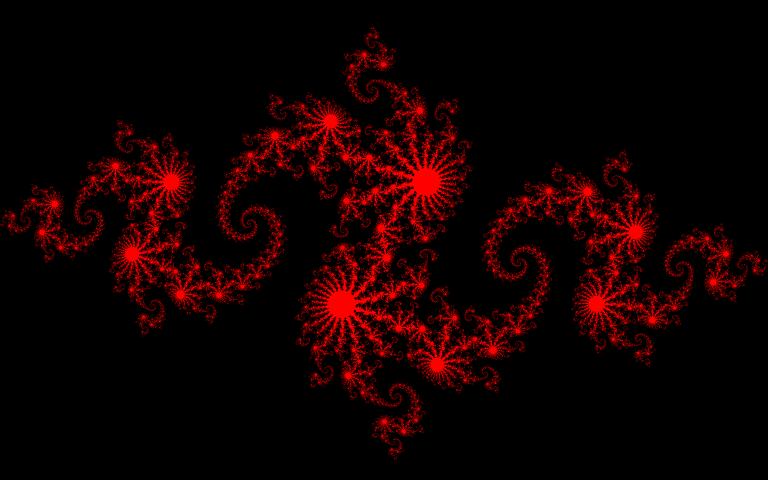
Reproduce this background procedurally as a WebGL 2 fragment shader.

```glsl
#version 300 es
precision highp float;
// Draws a filled Julia set of z*z + c in pure red on black.
// Points that stay bounded for a fixed number of steps are lit; a grid of
// samples inside each pixel smooths the fine dust along the spiral arms.

uniform vec2 u_resolution;
out vec4 fragColor;

const vec2 JULIA_C = vec2(-0.8, 0.156);
const vec3 INSIDE_COLOR = vec3(1.0, 0.0, 0.0);
const vec3 OUTSIDE_COLOR = vec3(0.0);
const float VIEW_WIDTH = 3.0;                // plane units across the canvas
const vec2 VIEW_CENTER = vec2(0.5, 0.4935);  // plane origin, as canvas fraction
const float BAILOUT = 1000.0;                // squared escape radius
const int MAX_STEPS = 200;
const int GRID = 4;                          // samples per pixel side

vec2 complexSquare(vec2 z) {
    return vec2(z.x * z.x - z.y * z.y, 2.0 * z.x * z.y);
}

// Maps a canvas position to the complex plane with square units.
vec2 toPlane(vec2 position, vec2 resolution, vec2 center, float width) {
    return (position - center * resolution) * width / resolution.x;
}

// Returns 1 if the orbit of z stays bounded, 0 if it escapes.
float juliaMask(vec2 z, vec2 c, float bailout) {
    for (int i = 0; i < MAX_STEPS; i++) {
        z = complexSquare(z) + c;
        if (dot(z, z) > bailout) return 0.0;
    }
    return 1.0;
}

// Fraction of the pixel that the set covers.
float juliaCoverage(vec2 pixelCorner, vec2 resolution) {
    float total = 0.0;
    for (int j = 0; j < GRID; j++) {
        for (int i = 0; i < GRID; i++) {
            vec2 offset = (vec2(i, j) + 0.5) / float(GRID);
            vec2 z = toPlane(pixelCorner + offset, resolution, VIEW_CENTER, VIEW_WIDTH);
            total += juliaMask(z, JULIA_C, BAILOUT);
        }
    }
    return total / float(GRID * GRID);
}

void main() {
    float coverage = juliaCoverage(floor(gl_FragCoord.xy), u_resolution);
    fragColor = vec4(mix(OUTSIDE_COLOR, INSIDE_COLOR, coverage), 1.0);
}
```
